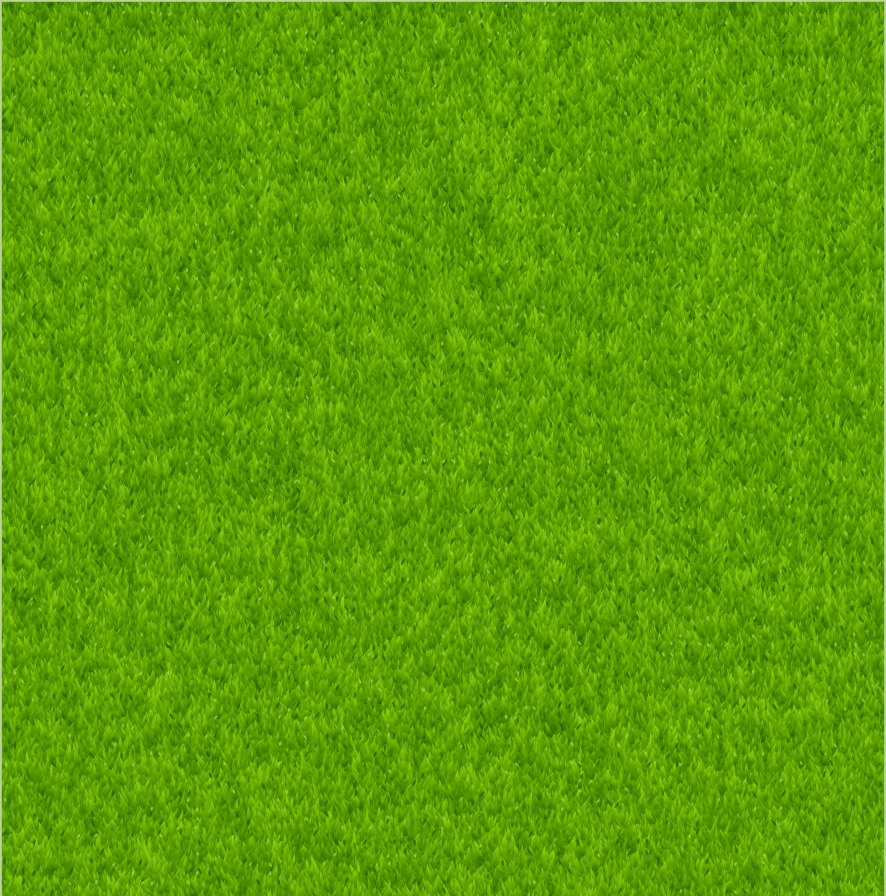
A WebGL 2 fragment shader for this texture:

```glsl
#version 300 es
precision highp float;

uniform vec2 u_resolution;
out vec4 fragColor;

float hash(vec2 cell, float seed) {
  return fract(sin(dot(cell, vec2(127.1, 311.7)) + seed * 74.7) * 43758.5453);
}

float valueNoise(vec2 p, float seed) {
  vec2 cell = floor(p);
  vec2 f = fract(p);
  f = f * f * (3.0 - 2.0 * f);
  float low = mix(hash(cell, seed), hash(cell + vec2(1.0, 0.0), seed), f.x);
  float high = mix(hash(cell + vec2(0.0, 1.0), seed), hash(cell + vec2(1.0), seed), f.x);
  return mix(low, high, f.y);
}

// Light and dark tufts, centred on zero
float tuftTone(vec2 p) {
  float fine = valueNoise(p * vec2(88.0, 76.0), 1.0);
  float broad = valueNoise(p * 30.0, 2.0);
  return 0.56 * (fine - 0.5) + 0.08 * (broad - 0.5);
}

// Tapered, curved blade; offset is measured from its root
float bladeMask(vec2 offset, float len, float lean, float halfWidth, float soft) {
  float along = clamp(offset.y / len, 0.0, 1.0);
  float width = halfWidth * (1.0 - along * along);
  float side = abs(offset.x - lean * along) - width;
  float ends = max(-offset.y, offset.y - len);
  return 1.0 - smoothstep(-soft, soft, max(side, ends));
}

// Blades are layered from the far rows to the near rows
float grassTone(vec2 p, vec2 density, float soft) {
  vec2 home = floor(p * density);
  float tone = 0.35 + tuftTone(p);
  for (int row = 0; row >= -3; row--) {
    for (int column = -2; column <= 2; column++) {
      vec2 cell = home + vec2(column, row);
      vec2 root = (cell + vec2(hash(cell, 3.0), hash(cell, 4.0))) / density;
      float len = mix(0.006, 0.0145, hash(cell, 5.0));
      float lean = 0.011 * (hash(cell, 6.0) - 0.5);
      vec2 offset = p - root;
      float mask = bladeMask(offset, len, lean, 0.0023, soft);
      float along = clamp(offset.y / len, 0.0, 1.0);
      float bladeTone = 0.6 + tuftTone(root)
        + 0.76 * (hash(cell, 7.0) - 0.5) + 0.76 * (along - 0.52);
      tone = mix(tone, bladeTone, mask);
    }
  }
  return tone;
}

vec3 grassColor(float tone) {
  vec3 shade = vec3(0.24, 0.49, 0.0);
  vec3 middle = vec3(0.35, 0.61, 0.0);
  vec3 sunlit = vec3(0.47, 0.73, 0.03);
  float t = clamp(tone, -0.3, 1.25);
  return t < 0.5 ? mix(shade, middle, t * 2.0) : mix(middle, sunlit, t * 2.0 - 1.0);
}

// Sparse slanted specks, at most one in each cell
float speckMask(vec2 p, float density, float chance, vec2 size, float seed, float soft) {
  vec2 cell = floor(p * density);
  vec2 jitter = vec2(hash(cell, seed), hash(cell, seed + 1.0));
  vec2 offset = p - (cell + mix(vec2(0.35), vec2(0.65), jitter)) / density;
  offset.x -= offset.y * 1.4 * (hash(cell, seed + 2.0) - 0.5);
  float distanceOut = (length(offset / size) - 1.0) * min(size.x, size.y);
  float present = step(hash(cell, seed + 3.0), chance);
  return present * (1.0 - smoothstep(-soft, soft, distanceOut));
}

void main() {
  vec2 p = gl_FragCoord.xy / u_resolution.y;
  float aspect = u_resolution.x / u_resolution.y;
  float pixel = 1.0 / u_resolution.y;
  float soft = 0.7 * pixel;

  // Turf with fine grain, slightly darker along the top
  float tone = grassTone(p, vec2(236.0, 205.0), soft);
  tone += 0.3 * (valueNoise(p * vec2(260.0, 190.0), 8.0) - 0.5);
  tone -= 0.08 * smoothstep(0.94, 1.0, p.y);
  vec3 color = grassColor(tone);

  // Deep gaps and bright tips
  float gap = speckMask(p, 92.0, 0.1, vec2(0.0015, 0.0034), 11.0, soft);
  float tip = speckMask(p, 98.0, 0.06, vec2(0.0013, 0.002), 21.0, soft);
  color = mix(color, vec3(0.14, 0.37, 0.0), 0.75 * gap);
  color = mix(color, vec3(0.66, 0.83, 0.32), 0.75 * tip);

  // Thin pale rim on the left, right and top
  float edge = min(min(p.x, aspect - p.x), 1.0 - p.y);
  float rim = 1.0 - smoothstep(-soft, soft, edge - 0.002);
  color = mix(color, vec3(0.74, 0.83, 0.6), rim);

  fragColor = vec4(color, 1.0);
}
```
